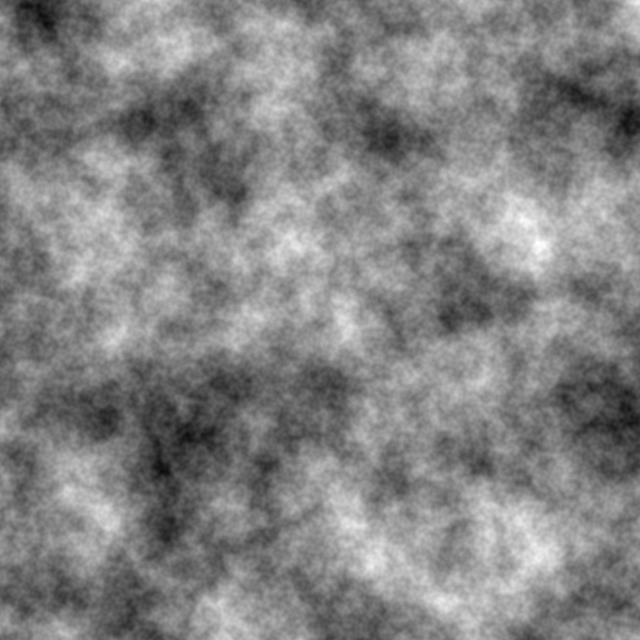
A Shadertoy shader for this texture:

```glsl
const float BASE_CELLS = 4.0;     // coarsest noise cells across the canvas
const int   OCTAVES    = 6;
const float LACUNARITY = 2.0;
const float GAIN       = 0.72;
const float MEAN_GREY  = 0.518;
const float CONTRAST   = 0.435;
const float TURN       = 0.65;    // rotation between octaves, hides the lattice
const vec2  SHIFT      = vec2(17.3, 9.1);
const float TAU        = 6.2831853;

float hash(vec2 p) {
    return fract(sin(dot(p, vec2(127.1, 311.7))) * 43758.5453);
}

// Slope contribution of one lattice corner with a random unit gradient
float corner(vec2 cell, vec2 local, vec2 offset) {
    float angle = TAU * hash(cell + offset);
    return dot(vec2(cos(angle), sin(angle)), local - offset);
}

float gradientNoise(vec2 p) {
    vec2 cell = floor(p);
    vec2 f = fract(p);
    vec2 blend = f * f * f * (f * (f * 6.0 - 15.0) + 10.0);
    float low  = mix(corner(cell, f, vec2(0, 0)), corner(cell, f, vec2(1, 0)), blend.x);
    float high = mix(corner(cell, f, vec2(0, 1)), corner(cell, f, vec2(1, 1)), blend.x);
    return mix(low, high, blend.y);
}

// Sum of octaves, each finer and fainter than the last
float cloud(vec2 p) {
    mat2 turn = mat2(cos(TURN), sin(TURN), -sin(TURN), cos(TURN));
    float sum = 0.0;
    float amplitude = 1.0;
    for (int i = 0; i < OCTAVES; i++) {
        sum += amplitude * gradientNoise(p);
        p = turn * p * LACUNARITY + SHIFT;
        amplitude *= GAIN;
    }
    return sum;
}

void mainImage(out vec4 fragColor, in vec2 fragCoord) {
    vec2 uv = fragCoord / iResolution.y;
    float grey = MEAN_GREY + CONTRAST * cloud(uv * BASE_CELLS + SHIFT);
    fragColor = vec4(vec3(clamp(grey, 0.0, 1.0)), 1.0);
}
```
